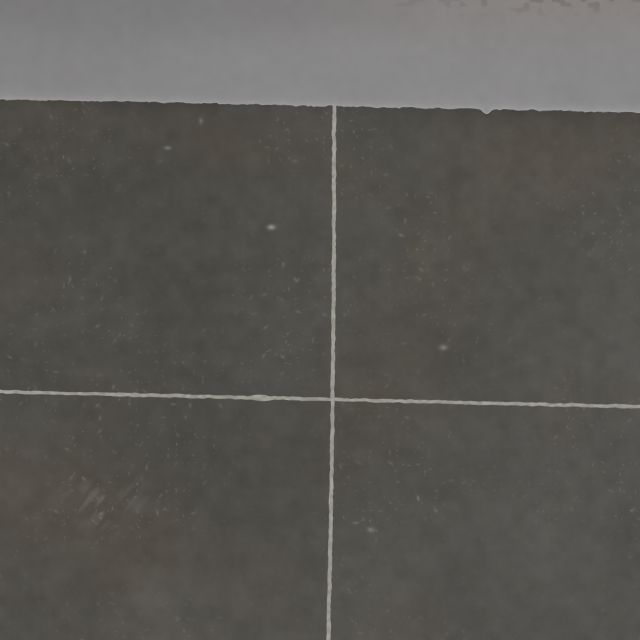
A Shadertoy shader for this texture:

```glsl
// Dark stone floor tiles with pale grout below a smooth grey wall strip.
// Seams are distances to slightly bent lines; layered value noise gives the
// stone its mottling, and hashed cells scatter small pale flecks.
#define TILE_COLOR vec3(0.310, 0.302, 0.284)
#define WALL_COLOR vec3(0.535, 0.530, 0.530)
#define GROUT_COLOR vec3(0.630, 0.620, 0.590)
#define GROUT_HALF_WIDTH 0.0027
#define SEAM_WOBBLE 0.0016
#define MOTTLE 0.085
#define GRAIN 0.050
#define FLECK_GAIN 0.13

float hash(vec2 p) {
    return fract(sin(dot(p, vec2(127.1, 311.7))) * 43758.55);
}

float noise(vec2 p) {
    vec2 i = floor(p), f = fract(p);
    f = f * f * (3.0 - 2.0 * f);
    return mix(mix(hash(i), hash(i + vec2(1, 0)), f.x),
               mix(hash(i + vec2(0, 1)), hash(i + vec2(1, 1)), f.x), f.y);
}

// Layered noise centred on zero
float fbm(vec2 p) {
    float sum = 0.0, amp = 0.5;
    for (int i = 0; i < 5; i++) {
        sum += amp * (noise(p) - 0.5);
        p = mat2(1.6, 1.2, -1.2, 1.6) * p + 7.3;
        amp *= 0.5;
    }
    return sum;
}

// Soft elliptical spot, 1 at its centre
float spot(vec2 p, vec2 centre, vec2 radius) {
    vec2 d = (p - centre) / radius;
    return exp(-dot(d, d));
}

// One small tilted fleck in some cells of a grid
float flecks(vec2 p, float cells, float density) {
    vec2 g = p * cells, cell = floor(g);
    vec2 centre = 0.3 + 0.4 * vec2(hash(cell + 3.1), hash(cell + 8.7));
    float angle = 6.283 * hash(cell + 5.9);
    vec2 d = mat2(cos(angle), sin(angle), -sin(angle), cos(angle)) * (fract(g) - centre);
    float strength = hash(cell + 1.7);
    return step(1.0 - density, hash(cell)) * strength * exp(-dot(d * d, vec2(30.0, 130.0)));
}

float seam(float d, float halfWidth, float aa) {
    return 1.0 - smoothstep(halfWidth - aa, halfWidth + aa, abs(d));
}

vec3 stone(vec2 p) {
    float cloud = fbm(p * 7.0 + 2.0);
    float grain = fbm(p * 48.0 + 11.0);
    float worn = smoothstep(-0.1, 0.25, fbm(p * 9.0 + 31.0));
    vec3 c = TILE_COLOR + MOTTLE * 0.5 * cloud + GRAIN * grain;

    // Warm brown drift and a cooler, paler lower right
    c += vec3(0.012, 0.002, -0.006) * smoothstep(0.0, 0.3, fbm(p * 5.0 + 17.0));
    c += vec3(0.022, 0.022, 0.024) * smoothstep(0.45, 1.25, p.x + 0.5 - p.y);
    c -= 0.012 * spot(p, vec2(0.10, 0.78), vec2(0.25, 0.18));

    // Scattered wear
    float pale = 0.0;
    for (int i = 0; i < 3; i++) {
        float layer = float(i);
        pale += flecks(p + 0.37 * layer, 42.0 + 27.0 * layer, 0.28);
    }
    c += FLECK_GAIN * pale * (0.15 + 0.6 * worn);

    // Scuffed patch with diagonal scratches
    vec2 q = mat2(0.77, 0.64, -0.64, 0.77) * (p - vec2(0.165, 0.215));
    float scratch = smoothstep(0.45, 0.8, noise(vec2(q.x * 130.0, q.y * 35.0)));
    c += 0.07 * scratch * spot(p, vec2(0.165, 0.215), vec2(0.055, 0.038));
    c += 0.025 * spot(p, vec2(0.23, 0.06), vec2(0.05, 0.035));

    // Brightest chips
    float chips = spot(p, vec2(0.424, 0.645), vec2(0.006, 0.004))
        + 0.55 * spot(p, vec2(0.262, 0.769), vec2(0.005, 0.003))
        + 0.45 * spot(p, vec2(0.314, 0.811), vec2(0.003, 0.005))
        + 0.65 * spot(p, vec2(0.693, 0.457), vec2(0.006, 0.004))
        + 0.45 * spot(p, vec2(0.580, 0.172), vec2(0.006, 0.004));
    return c + 0.26 * chips;
}

vec3 wall(vec2 p, float above) {
    vec3 c = WALL_COLOR + 0.022 * fbm(p * vec2(9.0, 14.0)) + 0.022 * fbm(p * 65.0);
    float top = smoothstep(0.90, 1.0, p.y);
    c -= top * mix(vec3(0.048), vec3(0.005, 0.018, 0.025), smoothstep(0.3, 0.9, p.x));
    c -= 0.022 * spot(p, vec2(0.0, 0.90), vec2(0.35, 0.07));
    // Rough pitting in the upper right
    float pits = smoothstep(0.58, 0.85, noise(p * vec2(90.0, 130.0)));
    c -= 0.055 * pits * smoothstep(0.965, 1.0, p.y) * smoothstep(0.45, 0.9, p.x);
    return c + 0.075 * exp(-above / 0.006);
}

void mainImage(out vec4 fragColor, in vec2 fragCoord) {
    vec2 p = fragCoord / iResolution.xy;
    float aa = max(0.0012, 0.8 / iResolution.y);
    float wobble = SEAM_WOBBLE * (noise(p * 95.0) + 0.6 * noise(p * 210.0) - 0.8);

    // Signed distances from the wall edge and the two grout lines
    float edge = p.y - (0.845 - 0.021 * p.x) + 1.7 * wobble;
    edge += 0.010 * spot(p, vec2(0.760, 0.825), vec2(0.007, 0.008));
    float across = p.y - (0.388 - 0.0234 * p.x) + wobble;
    float upright = p.x - (0.513 + 0.0227 * p.y - 0.01425 * p.y * p.y) + wobble;

    vec3 color = stone(p);
    color *= 1.0 - 0.10 * exp(-abs(edge) / 0.012);
    float chip = 0.0025 * spot(p, vec2(0.408, 0.375), vec2(0.014, 0.02));
    float grout = max(seam(across, GROUT_HALF_WIDTH + chip, aa),
                      seam(upright, GROUT_HALF_WIDTH + 0.0004, aa));
    vec3 groutColor = GROUT_COLOR + 0.10 * (noise(p * 160.0) - 0.5);
    color = mix(color, groutColor, 0.9 * grout);
    color = mix(color, wall(p, max(edge, 0.0)), smoothstep(-aa, aa, edge));
    fragColor = vec4(color, 1.0);
}
```
